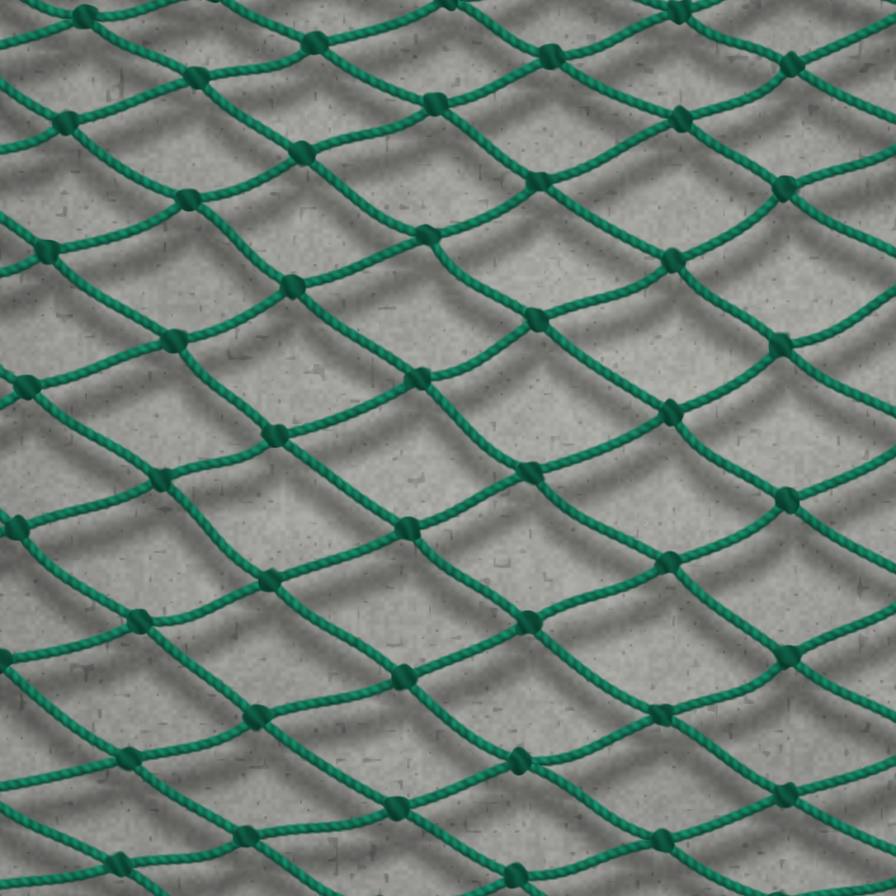
Give the GLSL for this pattern, as a WebGL 1 fragment shader.

```glsl
precision highp float;
// A knotted green net hanging in front of a rough grey plaster wall.
// Knots sit on a gently bulging skewed lattice; each one ties two sagging
// twisted cords to the next column, and the net throws a soft offset shadow.
uniform vec2 u_resolution;

#define COLUMN_STEP 0.142
#define ROW_RATE 0.263
#define BULGE_RADIUS 0.638
#define CORD_HALF_WIDTH 0.0056
#define KNOT_RADIUS 0.0142
#define KNOT_JITTER 0.009
#define SAG 0.007
#define TWIST 520.0
#define SHADOW_SHIFT vec2(-0.007, 0.036)
#define SHADOW_STRENGTH 0.33
#define CORD_LIT vec3(0.08, 0.46, 0.35)
#define CORD_DARK vec3(0.04, 0.26, 0.19)

// Nearest cord: distance, signed offset, travel; nearest knot: distance, offset
struct Net { float cord; float side; float along; float knot; vec2 local; };

vec2 hash2(vec2 p) {
  vec3 q = fract(p.xyx * vec3(0.1031, 0.1030, 0.0973));
  q += dot(q, q.yzx + 33.33);
  return fract((q.xx + q.yz) * q.zy);
}

float noise(vec2 p) {
  vec2 i = floor(p), f = fract(p);
  f = f * f * (3.0 - 2.0 * f);
  float low = mix(hash2(i).x, hash2(i + vec2(1.0, 0.0)).x, f.x);
  float high = mix(hash2(i + vec2(0.0, 1.0)).x, hash2(i + 1.0).x, f.x);
  return mix(low, high, f.y);
}

// Skew and spacing of the rows in each column
float rowShift(float column) { return 0.5 - 0.63 * column + 0.012 * column * column; }
float rowRate(float column) { return ROW_RATE + 0.005 * column; }

// Knot position for integer (column, row)
vec2 knotAt(vec2 id) {
  float s = id.y - rowShift(id.x);
  float stagger = mod(id.x, 2.0) < 0.5 ? 0.0065 : -0.0065;
  float x = 0.457 + COLUMN_STEP * id.x + stagger + (0.003 * id.x - 0.0098) * s;
  float y = 0.492 - BULGE_RADIUS * sin(rowRate(id.x) * s);
  return vec2(x, y) + KNOT_JITTER * (hash2(id + 60.0) - 0.5);
}

// Sagging cord from a to b; the nearest one is kept
void addCord(vec2 p, vec2 a, vec2 b, vec2 seed, inout Net net) {
  float span = length(b - a);
  vec2 dir = (b - a) / span, rel = p - a, h = hash2(seed);
  float along = dot(rel, dir);
  float t = clamp(along / span, 0.0, 1.0);
  float sag = SAG * (0.2 + 1.5 * h.x) * 4.0 * t * (1.0 - t);
  sag += 0.008 * (h.y - 0.5) * sin(6.2832 * t);
  float side = dot(rel, vec2(-dir.y, dir.x)) + sag;
  float d = length(vec2(along - t * span, side));
  if (d < net.cord) { net.cord = d; net.side = side; net.along = along; }
}

// Undo the bulge to find the nearby knots, then measure them and their cords
Net traceNet(vec2 p) {
  Net net = Net(1.0, 0.0, 0.0, 1.0, vec2(0.0));
  float angle = asin(clamp((0.492 - p.y) / BULGE_RADIUS, -1.0, 1.0));
  float s = angle / ROW_RATE;
  float column = (p.x - 0.457 + 0.0098 * s) / (COLUMN_STEP + 0.003 * s);
  s = angle / rowRate(column);
  for (int i = -1; i <= 1; i++) {
    float c = floor(column) + float(i);
    float nearRow = floor(s + rowShift(c) + 0.5);
    for (int j = -2; j <= 2; j++) {
      vec2 id = vec2(c, nearRow + float(j));
      vec2 k = knotAt(id);
      addCord(p, k, knotAt(id + vec2(1.0, 0.0)), id + 90.0, net);
      addCord(p, k, knotAt(id + vec2(1.0, -1.0)), id + 140.0, net);
      float d = length((p - k) * vec2(0.95, 1.05));
      if (d < net.knot) { net.knot = d; net.local = p - k; }
    }
  }
  return net;
}

// Mottled, pitted plaster with a broad glow
vec3 wall(vec2 p) {
  float glow = 1.0 - smoothstep(0.1, 0.8, length((p - vec2(0.62, 0.54)) * vec2(0.9, 1.0)));
  float tone = 0.555 + 0.085 * glow;
  tone += 0.05 * (noise(p * 9.0 + 20.0) - 0.5) + 0.04 * (noise(p * 60.0) - 0.5);
  tone += 0.07 * (noise(p * 190.0 + 7.0) - 0.5);
  tone -= 0.1 * smoothstep(0.84, 0.97, noise(p * 125.0 + 40.0));
  return tone * vec3(1.0, 1.005, 0.972);
}

void main() {
  vec2 p = gl_FragCoord.xy / u_resolution;
  float soft = max(0.002, 0.8 / u_resolution.y);
  // Wall with the blurred shadow of the net
  Net shadowNet = traceNet(p + SHADOW_SHIFT);
  float shade = 1.0 - smoothstep(0.0, 0.029, shadowNet.cord);
  shade = max(shade, 1.0 - smoothstep(0.004, 0.036, shadowNet.knot));
  vec3 color = wall(p) * (1.0 - SHADOW_STRENGTH * shade);
  // Twisted cords, lit from above
  Net net = traceNet(p);
  float across = net.side / CORD_HALF_WIDTH;
  float strand = sin(net.along * TWIST + across * 1.6);
  vec3 cord = mix(CORD_DARK, CORD_LIT, smoothstep(-1.1, 0.2, across));
  cord *= 1.0 + 0.13 * strand + 0.2 * (noise(p * 110.0) - 0.5);
  float edge = CORD_HALF_WIDTH + 0.0004 * strand;
  color = mix(color, cord, 1.0 - smoothstep(edge - soft, edge + soft, net.cord));
  // Lumpy knots with dark creases between the loops
  float lump = KNOT_RADIUS + 0.007 * (noise(p * 95.0 + 11.0) - 0.5);
  float loops = sin(dot(net.local, vec2(330.0, 210.0)) + 3.0 * noise(p * 80.0));
  vec3 knot = mix(CORD_DARK, CORD_LIT, 0.22 + 0.25 * loops + 16.0 * net.local.y);
  color = mix(color, knot, 1.0 - smoothstep(lump - soft, lump + soft, net.knot));
  gl_FragColor = vec4(clamp(color, 0.0, 1.0), 1.0);
}
```
